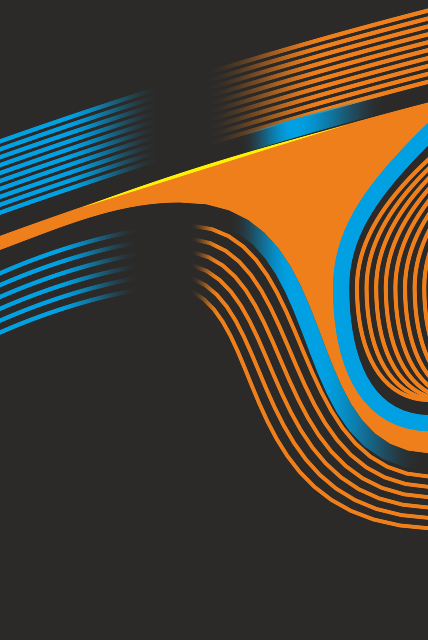
Reproduce this background procedurally as a WebGL 2 fragment shader.

```glsl
#version 300 es
precision highp float;
// Dark backdrop with a sweeping orange ribbon, blue bands and fading contour stripes.
uniform vec2 u_resolution;
out vec4 fragColor;

// Layout grid spanning the whole canvas; y runs downward from the top edge
const vec2 GRID = vec2(512.0, 768.0);
const vec3 DARK = vec3(0.17, 0.165, 0.16);
const vec3 ORANGE = vec3(0.937, 0.498, 0.102);
const vec3 BLUE = vec3(0.0, 0.627, 0.89);
const vec3 YELLOW = vec3(1.0, 0.95, 0.0);

// Parabolas y = c.x + c.y * x + c.z * x * x
const vec3 TOP_STRIPES = vec3(169.7, -0.3546, 0.0000938);
const vec3 SIDE_STRIPES = vec3(328.0, -0.44, 0.00078);
const vec3 RIBBON_TOP = vec3(283.0, -0.3658, 0.000104);

const float TOP_PITCH = 9.5;
const float SIDE_PITCH = 14.2;
const float STRIPE_HALF = 2.6;
const float GLOW_WIDTH = 20.0;
const float BAND_HALF = 9.8;
const int WAVE_COUNT = 6;
const int LEAF_COUNT = 9;
const float LEAF_SHIFT = 11.5;
const int SEGMENTS = 18;

float pixel; // size of one pixel in grid units

float fill(float d) { return smoothstep(0.5, -0.5, d / pixel); }

float stroke(float d, float halfWidth) { return fill(abs(d) - halfWidth); }

float parabola(vec3 c, float x) { return c.x + x * (c.y + x * c.z); }

// Signed vertical offset below a parabola, corrected for its slope
float belowParabola(vec2 p, vec3 c) {
  return (p.y - parabola(c, p.x)) / length(vec2(1.0, c.y + 2.0 * c.z * p.x));
}

// A stack of equal stripes following one parabola
float stripeStack(vec2 p, vec3 c, float pitch, float count) {
  float row = clamp(round((p.y - parabola(c, p.x)) / pitch), 0.0, count - 1.0);
  return stroke(belowParabola(p - vec2(0.0, row * pitch), c), STRIPE_HALF);
}

vec2 cubic(vec2 a, vec2 b, vec2 c, vec2 d, float t) {
  float s = 1.0 - t;
  return s * s * (s * a + 3.0 * t * b) + t * t * (3.0 * s * c + t * d);
}

// Signed distance to a cubic curve, positive on the right hand of travel
float curveDistance(vec2 p, vec2 a, vec2 b, vec2 c, vec2 d) {
  float best = 1e9, side = 1.0;
  vec2 from = a;
  for (int i = 1; i <= SEGMENTS; i++) {
    vec2 to = cubic(a, b, c, d, float(i) / float(SEGMENTS));
    vec2 e = to - from, w = p - from;
    vec2 gap = w - e * clamp(dot(w, e) / dot(e, e), 0.0, 1.0);
    float dist = dot(gap, gap);
    if (dist < best) {
      best = dist;
      side = e.x * w.y < e.y * w.x ? -1.0 : 1.0;
    }
    from = to;
  }
  return side * sqrt(best);
}

float nearer(float a, float b) { return abs(a) < abs(b) ? a : b; }

float ribbonBottom(vec2 p) {
  return nearer(
    curveDistance(p, vec2(0, 300), vec2(75, 272), vec2(140, 243), vec2(215, 243)),
    curveDistance(p, vec2(215, 243), vec2(420, 240), vec2(350, 540), vec2(513, 544)));
}

float blueLoop(vec2 p) {
  return nearer(
    curveDistance(p, vec2(518, 155), vec2(450, 222), vec2(408, 275), vec2(408, 345)),
    curveDistance(p, vec2(408, 345), vec2(408, 425), vec2(432, 508), vec2(516, 508)));
}

float leafLine(vec2 p) {
  return nearer(
    curveDistance(p, vec2(514, 190), vec2(460, 240), vec2(427, 290), vec2(427, 345)),
    curveDistance(p, vec2(427, 345), vec2(427, 420), vec2(455, 480), vec2(514, 480)));
}

void main() {
  vec2 p = vec2(gl_FragCoord.x, u_resolution.y - gl_FragCoord.y) / u_resolution * GRID;
  pixel = GRID.y / u_resolution.y;
  vec3 color = DARK;

  // Straight stripes, fading out around a central gap
  float rows = stripeStack(p, TOP_STRIPES, TOP_PITCH, 10.0);
  color = mix(color, BLUE, rows * smoothstep(192.0, 75.0, p.x));
  color = mix(color, ORANGE, rows * smoothstep(245.0, 390.0, p.x));
  rows = stripeStack(p, SIDE_STRIPES, SIDE_PITCH, 6.0);
  color = mix(color, BLUE, rows * smoothstep(168.0, 65.0, p.x));

  // Wavy stripes blended between an upper and a lower curve
  if (p.x > 225.0 && p.y > 260.0 && p.y < 645.0) {
    float waves = 0.0;
    for (int i = 0; i < WAVE_COUNT; i++) {
      float k = float(i) / float(WAVE_COUNT - 1);
      float d = curveDistance(p, vec2(230.0, mix(271.0, 350.0, k)),
        mix(vec2(380, 280), vec2(320, 395), k),
        mix(vec2(340, 565), vec2(285, 625), k), vec2(514.0, mix(572.0, 634.0, k)));
      waves = max(waves, stroke(d, 2.4));
    }
    color = mix(color, ORANGE, waves * smoothstep(228.0, 262.0, p.x));
  }

  // Blue glows along both edges of the ribbon
  float top = belowParabola(p, RIBBON_TOP);
  float bottom = ribbonBottom(p);
  float glow = smoothstep(288.0, 350.0, p.x) * smoothstep(462.0, 350.0, p.x);
  color = mix(color, BLUE, glow * stroke(top + 12.5, 10.8));
  glow = smoothstep(275.0, 348.0, p.x) * smoothstep(505.0, 380.0, p.x);
  color = mix(color, BLUE, glow * fill(bottom - GLOW_WIDTH) * fill(-bottom));

  // Ribbon with a thin yellow highlight
  color = mix(color, ORANGE, fill(-top) * fill(bottom));
  float sliver = 2.1 * sin(3.14159 * pow(clamp((p.x - 100.0) / 315.0, 0.0, 1.0), 0.85));
  color = mix(color, YELLOW, stroke(top - 0.8, sliver) * step(0.05, sliver));

  // Blue loop, its dark interior and the nested leaf lines
  if (p.x > 390.0 && p.y > 140.0 && p.y < 530.0) {
    float loopSide = blueLoop(p);
    color = mix(color, DARK, fill(loopSide));
    color = mix(color, BLUE, stroke(loopSide, BAND_HALF));
    float leaves = 0.0;
    for (int i = 0; i < LEAF_COUNT; i++)
      leaves = max(leaves, stroke(leafLine(p - vec2(LEAF_SHIFT * float(i), 0.0)), 2.5));
    color = mix(color, ORANGE, leaves);
  }
  fragColor = vec4(color, 1.0);
}
```
